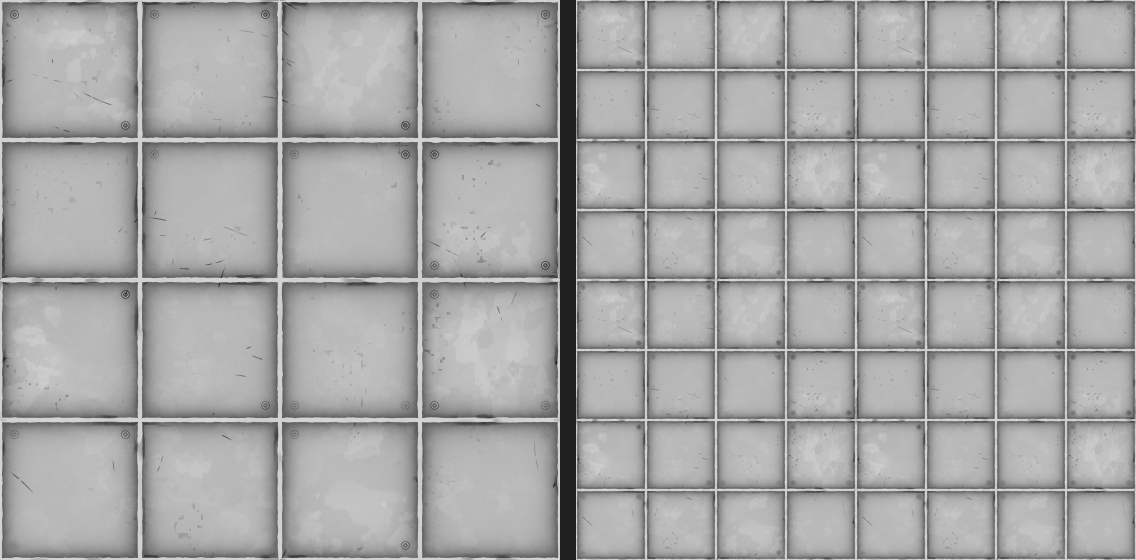
Left: one tile. Right: repeated 2 by 2.
A WebGL 1 fragment shader for this texture:

```glsl
precision highp float;
// Four by four worn grey metal plates with shaded rims, pale seams, rivets and scratches; tiles seamlessly.
uniform vec2 u_resolution;

float hash(vec2 p) {
  vec3 q = fract(p.xyx * 0.1031);
  q += dot(q, q.yzx + 33.33);
  return fract((q.x + q.y) * q.z);
}

// Value noise that wraps over the canvas; period is a whole number of cells
float noise(vec2 uv, vec2 period, float seed) {
  vec2 p = uv * period, i = floor(p), f = fract(p);
  f = f * f * (3.0 - 2.0 * f);
  vec2 a = mod(i, period) + seed, b = mod(i + 1.0, period) + seed;
  return mix(mix(hash(a), hash(vec2(b.x, a.y)), f.x),
             mix(hash(vec2(a.x, b.y)), hash(b), f.x), f.y);
}

float fbm(vec2 uv, float period, float seed) {
  float sum = 0.0, amp = 0.53;
  for (int i = 0; i < 4; i++) {
    sum += amp * noise(uv, vec2(period), seed);
    period *= 2.0;
    seed += 17.0;
    amp *= 0.5;
  }
  return sum;
}

// Thin bent strokes, scattered in loose clusters of three
float scratches(vec2 uv, float pixel) {
  float mark = 0.0;
  for (int i = 0; i < 48; i++) {
    float n = float(i), group = floor(n / 3.0);
    vec2 center = vec2(hash(vec2(group, 3.7)), hash(vec2(group, 8.2)));
    center += 0.1 * (vec2(hash(vec2(n, 21.3)), hash(vec2(n, 34.6))) - 0.5);
    float angle = 6.2832 * hash(vec2(n, 47.1));
    float size = hash(vec2(n, 58.4));
    float halfLength = 0.006 + 0.04 * size * size;
    vec2 q = fract(uv - center + 0.5) - 0.5;
    q = vec2(q.x * cos(angle) + q.y * sin(angle), q.y * cos(angle) - q.x * sin(angle));
    q.y += 8.0 * (hash(vec2(n, 69.5)) - 0.5) * q.x * q.x;
    float taper = 1.0 - smoothstep(0.4, 1.0, abs(q.x) / halfLength);
    float stroke = clamp(0.5 + (0.0008 * taper - abs(q.y)) / pixel, 0.0, 1.0) * taper;
    mark = max(mark, stroke * (0.3 + 0.7 * hash(vec2(n, 82.9))));
  }
  return mark * smoothstep(0.25, 0.6, noise(uv, vec2(110.0), 5.0));
}

void main() {
  vec2 uv = gl_FragCoord.xy / u_resolution;
  float pixel = 1.0 / min(u_resolution.x, u_resolution.y);
  vec2 cell = floor(uv * 4.0), local = fract(uv * 4.0);
  vec2 border = min(local, 1.0 - local);

  // Slightly ragged plate outline
  float wobble = 0.006 * (noise(uv, vec2(72.0), 11.0) - 0.5) + 0.004 * (noise(uv, vec2(190.0), 23.0) - 0.5);
  vec2 inset = border - 0.0165 + wobble;
  float depth = min(inset.x, inset.y);
  float plate = smoothstep(-2.5 * pixel, 2.5 * pixel, depth);

  // Cloudy pale patches, stronger on some plates
  float wear = mix(0.35, 1.3, hash(cell + 61.0));
  float region = smoothstep(0.35, 0.65, fbm(uv, 6.0, 31.0));
  float patches = 0.03 * smoothstep(0.47, 0.57, fbm(uv, 18.0, 42.0))
                + 0.035 * smoothstep(0.54, 0.6, fbm(uv, 30.0, 77.0));
  float metal = 0.725 + wear * region * patches;
  metal += 0.03 * (fbm(uv, 9.0, 90.0) - 0.5) + 0.012 * (noise(uv, vec2(256.0), 4.0) - 0.5);

  // Soft dark rim
  vec2 rim = exp(-max(inset, 0.0) / 0.058);
  metal -= 0.37 * (1.0 - (1.0 - rim.x) * (1.0 - rim.y));

  // Corner rivets, present at varying strength
  vec2 corner = step(0.5, local);
  float key = hash(cell * 2.0 + corner + 51.0) + 0.2 * corner.x - 0.1;
  float rivet = smoothstep(0.45, 0.95, key);
  float r = length(border - 0.104);
  float soft = 0.004 + 2.0 * pixel;
  metal -= rivet * 0.09 * exp(-r * r / 0.0016);
  metal -= rivet * 0.24 * (1.0 - smoothstep(0.0, soft, abs(r - 0.027)));
  metal += rivet * 0.13 * (1.0 - smoothstep(0.0, soft, abs(r - 0.02)));
  metal -= rivet * 0.25 * (1.0 - smoothstep(0.0, soft, abs(r - 0.012)));

  // Scratches and small specks
  metal -= 0.4 * scratches(uv, pixel);
  float specks = smoothstep(0.8, 0.92, noise(uv, vec2(150.0), 13.0));
  metal -= 0.14 * wear * specks * smoothstep(0.6, 0.72, fbm(uv, 14.0, 120.0));

  // Dark chips stretched along the plate edges
  vec2 grain = inset.x < inset.y ? vec2(160.0, 30.0) : vec2(30.0, 160.0);
  float chips = smoothstep(0.5, 0.72, noise(uv, grain, 37.0))
              * smoothstep(0.5, 0.75, noise(uv, vec2(14.0), 53.0))
              * (1.0 - smoothstep(0.012, 0.035, abs(depth)));
  metal -= 0.14 * chips;

  // Pale seam between plates
  float seam = 0.82 + 0.05 * (fbm(uv, 24.0, 66.0) - 0.5) - 0.2 * chips;
  gl_FragColor = vec4(vec3(clamp(mix(seam, metal, plate), 0.0, 1.0)), 1.0);
}
```
